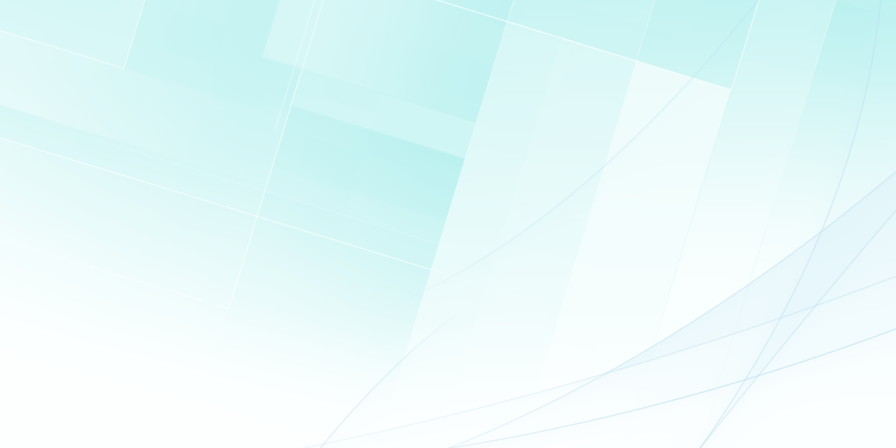
This background is drawn by a Shadertoy shader. Its source:

```glsl
// Pale aqua backdrop: tilted translucent panels fade from teal to white,
// with fine bright seams and soft blue curves sweeping up to the right.
// Panels are boxes in a rotated frame; curves are quadratics.

const vec3 WHITE = vec3(0.992, 1.0, 1.0);
const vec3 TEAL = vec3(0.72, 0.942, 0.938);
const vec3 CURVE_BLUE = vec3(0.72, 0.865, 0.935);
const vec3 RIBBON_BLUE = vec3(0.875, 0.955, 0.98);
const float TILT = 0.2967;         // panel rotation in radians
const float SEAM_WIDTH = 0.0013;
const float CURVE_WIDTH = 0.0014;
const float SEAM_LIGHT = 0.72;     // overall seam opacity
const float CURVE_INK = 0.72;      // overall curve opacity
const float PATCH_CONTRAST = 0.06; // variation between small patches
const float FAR = 9.0;             // open end of a panel

float hash(vec2 p) {
    return fract(sin(dot(p, vec2(127.1, 311.7))) * 43758.5453);
}

float pixelSize() { return 1.0 / iResolution.y; }

// 1 where lo < x < hi, with smooth edges
float span(float x, float lo, float hi) {
    float e = 0.002 + 0.5 * pixelSize();
    return smoothstep(lo - e, lo + e, x) * (1.0 - smoothstep(hi - e, hi + e, x));
}

float panel(vec2 q, vec2 uRange, vec2 vRange) {
    return span(q.x, uRange.x, uRange.y) * span(q.y, vRange.x, vRange.y);
}

float stroke(float d, float width) {
    return 1.0 - smoothstep(0.2 * width, width + 0.7 * pixelSize(), abs(d));
}

// Bright line where d = 0, limited to a range along it
float seam(float d, float along, float lo, float hi) {
    return stroke(d, SEAM_WIDTH) * span(along, lo, hi);
}

// Amount of teal; q is the tilted frame, depth runs down from the top
float tealAmount(vec2 q, float depth) {
    float leftFade = 1.0 - smoothstep(-0.10, 0.80, q.y);
    float midFade = 1.0 - 0.93 * depth;
    float rightFade = 1.0 - smoothstep(-0.12, 0.66, depth);

    // Left: stacked veils
    float keep = mix(0.60, 0.78, smoothstep(0.0, 0.6, q.x));
    keep = mix(keep, 0.56, panel(q, vec2(-FAR, 0.309), vec2(-FAR, 0.065)));
    keep = mix(keep, mix(0.46, 0.74, smoothstep(0.0, 0.65, q.x)),
               panel(q, vec2(-FAR, 0.69), vec2(0.065, 0.224)));
    keep = mix(keep, 0.76, panel(q, vec2(-FAR, 0.69), vec2(0.224, 0.294)));
    keep = mix(keep, 0.56, panel(q, vec2(0.597, 0.69), vec2(-FAR, -0.05)));

    // Centre: the strongest block under two lighter bands
    float centre = mix(0.86, 1.0, smoothstep(0.69, 1.05, q.x));
    centre *= 1.0 - 0.05 * span(q.y, 0.18, 0.235);
    centre = mix(centre, 0.68, span(q.y, -0.05, 0.035));
    centre = mix(centre, mix(0.56, 0.84, smoothstep(0.7, 1.08, q.x)),
                 span(q.y, -FAR, -0.05));
    keep = mix(keep, centre, span(q.x, 0.69, 1.097));
    float amount = leftFade * keep;

    // Right: frosted strips
    float frost = mix(0.60, 0.53, span(q.x, 1.224, 1.398));
    frost = mix(frost, 0.74, span(q.y, -FAR, -0.285));
    amount = mix(amount, midFade * frost, span(q.x, 1.097, 1.398));
    float pane = mix(0.27 * midFade, 0.90 * rightFade, span(q.y, -FAR, -0.285));
    amount = mix(amount, pane, span(q.x, 1.398, 1.62));
    amount = mix(amount, 0.70 * rightFade + 0.06, span(q.x, 1.62, 1.784));
    return mix(amount, 0.90 * rightFade + 0.07, span(q.x, 1.784, FAR));
}

// Signed distance below the curve depth = c.x + c.y * s + c.z * s * s
float curveDistance(float s, float depth, vec3 c) {
    float slope = c.y + 2.0 * c.z * s;
    return (depth - c.x - s * (c.y + c.z * s)) / sqrt(1.0 + slope * slope);
}

void mainImage(out vec4 fragColor, in vec2 fragCoord) {
    vec2 uv = fragCoord / iResolution.xy;
    float x = 2.0 * uv.x, depth = 1.0 - uv.y, s = 2.0 - x;
    float c = cos(TILT), n = sin(TILT);
    vec2 q = vec2(c * x + n * depth, c * depth - n * x);

    // Panels with faint patches
    float patchTone = hash(floor(q * vec2(8.0, 11.0))) - 0.5;
    float amount = tealAmount(q, depth) * (1.0 + PATCH_CONTRAST * patchTone);
    amount *= 1.0 - 0.75 * smoothstep(0.68, 1.0, depth);
    vec3 color = mix(WHITE, TEAL, clamp(amount, 0.0, 1.0));

    // Bright seams
    float light = 0.7 * seam(q.y - 0.065, q.x, -FAR, 0.309);
    light += 0.6 * seam(q.x - 0.309, q.y, -FAR, 0.065);
    light += 0.7 * seam(q.y - 0.294, q.x, -FAR, 1.097);
    light += 0.3 * seam(q.y - 0.294, q.x, 1.097, 1.3);
    light += 0.5 * seam(q.y - 0.51, q.x, -FAR, 0.69);
    light += 0.2 * seam(q.y - 0.235, q.x, 0.3, 1.097);
    light += 0.85 * seam(q.y + 0.285, q.x, 0.9, 1.62);
    light += 0.7 * seam(q.x - 1.62, q.y, -FAR, -0.285);
    light += 0.4 * seam(q.x - 0.672, q.y, -FAR, 0.1);
    light += 0.65 * seam(q.x - 0.69, q.y, -FAR, 0.51);
    light += 0.4 * (seam(q.x - 1.097, q.y, -FAR, 0.5) + seam(q.x - 1.398, q.y, -FAR, 0.3));
    light += 0.45 * seam(q.x - 1.784, q.y, -FAR, 0.0);
    color = mix(color, WHITE, SEAM_LIGHT * min(light, 1.0));

    // Curves: sweep, steep, low, lowest, long arc, foot
    vec3 curves[6] = vec3[6](
        vec3(0.383, 0.839, -0.221), vec3(0.469, 1.175, 0.09),
        vec3(0.617, 0.377, -0.066), vec3(0.734, 0.373, -0.106),
        vec3(-0.434, 1.571, -0.515), vec3(0.731, -0.803, 0.788));
    float strength[6] = float[6](0.55, 0.5, 0.45, 0.65, 0.38, 0.45);
    float d[6];
    for (int i = 0; i < 6; i++) d[i] = curveDistance(s, depth, curves[i]);
    float spine = (x - 1.966 + depth * (0.10 + 0.303 * depth))
                / length(vec2(1.0, 0.10 + 0.606 * depth));

    // Translucent ribbons between curves
    float ribbon = 0.42 * span(d[0], 0.0, FAR) * span(d[2], -FAR, 0.0);
    ribbon += 0.25 * span(d[2], 0.0, FAR) * span(d[3], -FAR, 0.0) * smoothstep(1.0, 0.0, s);
    ribbon += 0.25 * span(spine, 0.0, FAR) * span(d[1], -FAR, 0.0) * smoothstep(0.2, 0.6, depth);
    color = mix(color, RIBBON_BLUE, min(ribbon, 0.7));

    // Thin strokes with a soft shade on their lower side
    for (int i = 0; i < 6; i++) {
        float fade = i == 4 ? smoothstep(1.3, 0.7, s) : i == 5 ? smoothstep(0.88, 1.2, s)
                   : mix(1.0, 0.55, smoothstep(0.4, 1.1, s));
        float shade = span(d[i], 0.0, FAR) * exp(-40.0 * max(d[i], 0.0));
        float ink = stroke(d[i], CURVE_WIDTH) + 0.16 * shade;
        color = mix(color, CURVE_BLUE, min(CURVE_INK * strength[i] * fade * ink, 1.0));
    }
    float spineShade = span(spine, -FAR, 0.0) * exp(40.0 * min(spine, 0.0));
    float spineInk = 0.5 * stroke(spine, CURVE_WIDTH) + 0.09 * spineShade;
    color = mix(color, CURVE_BLUE, CURVE_INK * spineInk);
    fragColor = vec4(color, 1.0);
}
```
